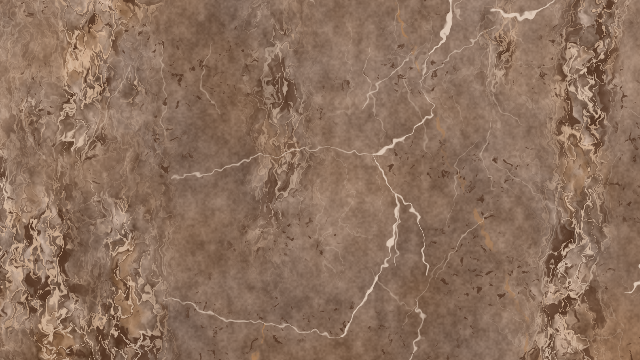
Give the GLSL for this texture, as a Shadertoy shader.

```glsl
float hash(vec2 p) {
    vec3 h = fract(p.xyx * vec3(0.1031, 0.1030, 0.0973));
    h += dot(h, h.yzx + 33.33);
    return fract((h.x + h.y) * h.z);
}

float noise(vec2 p) {
    vec2 cell = floor(p), f = fract(p);
    f = f * f * (3.0 - 2.0 * f);
    float low = mix(hash(cell), hash(cell + vec2(1, 0)), f.x);
    float high = mix(hash(cell + vec2(0, 1)), hash(cell + vec2(1, 1)), f.x);
    return mix(low, high, f.y);
}

float fbm(vec2 p) {
    float sum = 0.0, gain = 0.5;
    for (int i = 0; i < 5; i++) {
        sum += gain * noise(p);
        p = mat2(1.6, 1.2, -1.2, 1.6) * p + 17.3;
        gain *= 0.5;
    }
    return sum / 0.97;
}

// Thin line along one level of a noise field
float contour(float field, float level, float width) {
    return 1.0 - smoothstep(width * 0.2, width, abs(field - level));
}

// Bowed crack from a to b, uneven in thickness and tapered at the tips
float vein(vec2 p, vec2 a, vec2 b, float bow, float width) {
    vec2 axis = b - a, rel = p - a;
    float len = length(axis);
    float t = clamp(dot(rel, axis) / (len * len), 0.0, 1.0);
    vec2 normal = vec2(-axis.y, axis.x) / len;
    float d = length(rel - axis * t - normal * bow * 4.0 * t * (1.0 - t));
    float taper = 0.55 + 0.45 * smoothstep(0.0, 0.2, t * (1.0 - t));
    float thick = width * taper * (0.2 + 1.2 * noise(p * 40.0 + a * 50.0));
    float soft = 0.8 / iResolution.y;
    float cover = min(1.0, 0.35 + thick / 0.002);
    return cover * (1.0 - smoothstep(max(thick - soft, 0.0), thick + soft, d));
}

// Short hairlines scattered over the slab, mostly upright
float hairlines(vec2 p, float aspect) {
    float cover = 0.0;
    for (int i = 0; i < 22; i++) {
        float id = float(i) * 7.0;
        vec2 start = vec2(hash(vec2(id, 1.0)) * aspect, hash(vec2(id, 2.0)));
        float lean = (hash(vec2(id, 3.0)) - 0.5) * 1.6;
        float len = 0.08 + 0.2 * hash(vec2(id, 4.0));
        vec2 end = start + len * vec2(sin(lean), cos(lean));
        float strength = 0.4 + 0.4 * hash(vec2(id, 5.0));
        cover = max(cover, strength * vein(p, start, end, 0.015, 0.0014));
    }
    return cover;
}

// Large pale cracks branching from the upper centre
float mainCracks(vec2 p) {
    vec2 fork = vec2(1.185, 0.69), elbow = vec2(1.03, 0.588), knot = vec2(1.10, 0.48);
    vec2 foot = vec2(0.94, 0.067);
    float c = vein(p, vec2(1.26, 1.01), vec2(1.185, 0.84), 0.01, 0.0065);
    c = max(c, 0.8 * vein(p, vec2(1.185, 0.84), fork, 0.005, 0.0024));
    c = max(c, vein(p, fork, elbow, 0.018, 0.0042));
    c = max(c, vein(p, elbow, knot, 0.0, 0.0028));
    c = max(c, vein(p, knot, foot, 0.035, 0.0045));
    c = max(c, 0.8 * vein(p, knot, vec2(1.07, 0.25), 0.008, 0.003));
    c = max(c, vein(p, knot, vec2(1.19, 0.24), 0.025, 0.0028));
    c = max(c, 0.75 * vein(p, foot, vec2(0.44, 0.19), 0.02, 0.002));
    c = max(c, 0.75 * vein(p, elbow, vec2(0.48, 0.49), -0.02, 0.002));
    c = max(c, 0.7 * vein(p, vec2(1.15, 0.86), vec2(1.0, 0.7), 0.01, 0.0018));
    c = max(c, 0.7 * vein(p, fork + vec2(0, 0.08), vec2(1.36, 0.93), 0.01, 0.0018));
    c = max(c, vein(p, vec2(1.35, 0.965), vec2(1.52, 0.99), -0.012, 0.007));
    c = max(c, 0.8 * vein(p, vec2(1.15, 0.16), vec2(1.16, -0.02), 0.01, 0.0025));
    return max(c, vein(p, vec2(1.79, 0.3), vec2(1.73, 0.2), 0.01, 0.0045));
}

void mainImage(out vec4 fragColor, in vec2 fragCoord) {
    vec2 p = fragCoord / iResolution.y;
    float aspect = iResolution.x / iResolution.y;
    vec2 warp = vec2(fbm(p * 9.0), fbm(p * 9.0 + 40.0)) - 0.5;
    vec2 jitter = vec2(noise(p * 65.0), noise(p * 65.0 + 90.0)) - 0.5;
    vec2 q = p + 0.075 * warp + 0.013 * jitter;

    // Brown ground with cloudy tone, tint and grain
    float cloud = fbm(p * vec2(3.2, 2.4) + 5.0);
    float mottling = fbm(p * vec2(34.0, 25.0));
    float grain = noise(p * 110.0) + noise(p * 190.0 + 7.0) - 1.0;
    float tone = 0.45 + 1.05 * (cloud - 0.5) + 0.95 * (mottling - 0.5) + 0.3 * grain;
    vec3 col = mix(vec3(0.455, 0.35, 0.28), vec3(0.66, 0.55, 0.475), tone);
    col += vec3(0.03, 0.0, -0.035) * (fbm(p * 6.0 + 70.0) - 0.5) * 1.5;

    // Upright bands where the stone is heavily fractured
    float patches = fbm(p * vec2(8.0, 3.5) + 20.0);
    float left = 1.0 - smoothstep(0.36, 0.52, q.x);
    float middle = 0.7 * exp(-pow((q.x - 0.78) / 0.09, 2.0)) * smoothstep(0.1, 0.45, p.y);
    float right = 1.1 * exp(-pow((q.x - 1.56 - 0.1 * p.y) / 0.085, 2.0));
    float knots = 0.8 * exp(-pow(length((q - vec2(1.38, 0.87)) / vec2(0.06, 0.13)), 2.0));
    float zone = min(1.0, max(max(left, middle), max(right, knots)));
    zone *= mix(0.25, 1.0, smoothstep(0.34, 0.52, patches));
    float relief = fbm(q * vec2(46.0, 20.0) + 8.0) - 0.5;
    col += zone * (vec3(0.035, 0.037, 0.035) + 0.6 * relief);

    // Rusty stains and pits beside the fractures
    float web = fbm(q * vec2(20.0, 7.5));
    float fineWeb = fbm(q * vec2(40.0, 19.0) + 60.0);
    float pit = smoothstep(0.58, 0.66, fbm(q * vec2(34.0, 15.0) + 33.0));
    vec3 ochre = vec3(0.70, 0.51, 0.34), rust = vec3(0.31, 0.19, 0.12);
    col = mix(col, ochre, 0.4 * zone * smoothstep(0.5, 0.66, fbm(q * vec2(14.0, 7.0) + 81.0)));
    col = mix(col, rust, 0.8 * zone * pit);
    float seam = vein(q, vec2(1.2, 0.68), vec2(1.48, -0.02), 0.03, 0.008);
    seam = max(seam, 1.5 * vein(q, vec2(1.09, 1.0), vec2(1.18, 0.8), 0.0, 0.006));
    seam = max(seam, 1.5 * vein(q, vec2(0.75, 0.12), vec2(0.72, -0.01), 0.0, 0.005));
    col = mix(col, ochre, 0.55 * seam * smoothstep(0.35, 0.65, mottling));
    float corner = smoothstep(1.45, 1.75, p.x) * (1.0 - smoothstep(0.0, 0.3, p.y));
    col = mix(col, col * vec3(0.96, 0.85, 0.7), 0.7 * corner);

    // Shadowed webbing, hairlines and cracks
    vec3 cream = vec3(0.88, 0.79, 0.71);
    float shadow = max(contour(web, 0.455, 0.04), contour(fineWeb, 0.445, 0.045));
    float lines = max(contour(web, 0.5, 0.032), 0.85 * contour(fineWeb, 0.5, 0.038));
    col = mix(col, rust, 0.4 * zone * shadow);
    col = mix(col, mix(cream, ochre + 0.08, noise(q * 11.0) * 0.6), 0.85 * zone * lines);
    float faint = contour(fbm(q * vec2(13.0, 8.0) + 12.0), 0.5, 0.02);
    col = mix(col, cream, 0.22 * faint * smoothstep(0.4, 0.6, cloud));
    col = mix(col, cream, 0.75 * hairlines(q, aspect));
    col = mix(col, vec3(0.90, 0.82, 0.75), 0.9 * mainCracks(q));

    // Small dark pores
    float pores = smoothstep(0.66, 0.8, fbm(q * 75.0 + 14.0)) * smoothstep(0.4, 0.65, noise(p * 9.0));
    col = mix(col, rust, 0.75 * pores);
    fragColor = vec4(clamp(col, 0.0, 1.0), 1.0);
}
```
